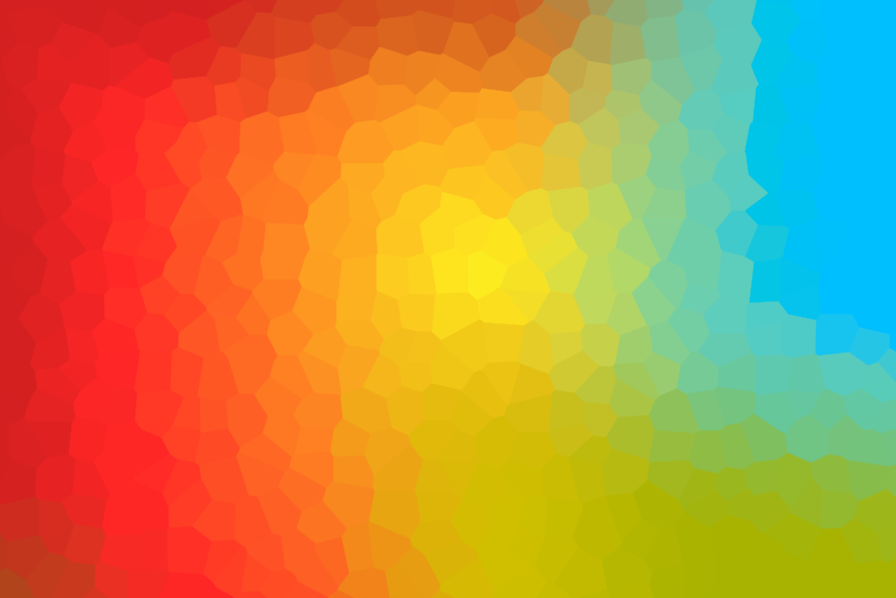
A Shadertoy shader for this background:

```glsl
// Crystal mosaic of flat cells over a rainbow glow: red, yellow, olive, teal and cyan.

vec2 hash2(vec2 p) {
    vec3 q = fract(p.xyx * vec3(0.1031, 0.1030, 0.0973));
    q += dot(q, q.yzx + 33.33);
    return fract((q.xx + q.yz) * q.zy);
}

// Smooth colour field; p spans 0..1 in height
vec3 glow(vec2 p) {
    // Warm radial ramp, stretched downward and to the right
    vec2 q = p - vec2(0.778, 0.562);
    q *= vec2(q.x > 0.0 ? 0.3 : 1.0, q.y > 0.0 ? 0.9 : 0.65);
    float d = length(q) * (1.0 - 0.5 * smoothstep(0.8, 1.1, p.x));
    vec3 col = mix(vec3(0.99, 0.94, 0.12), vec3(1.0, 0.15, 0.15), min(d / 0.58, 1.0));

    // Darker left and top borders, brownish lower corner
    float shade = max(1.0 - smoothstep(0.0, 0.21, p.x), smoothstep(0.78, 1.0, p.y));
    col *= 1.0 - 0.17 * shade;
    float corner = 1.0 - smoothstep(0.0, 0.22, length(p * vec2(0.7, 1.0)));
    col = mix(col, vec3(0.66, 0.3, 0.1), 0.8 * corner);

    // Teal toward the right
    col = mix(col, vec3(0.33, 0.8, 0.77), smoothstep(0.82, 1.28, p.x));

    // Olive floor, sloping down to the right
    float depth = 1.0 - p.y - 0.2 * (p.x - 0.97);
    vec3 olive = mix(vec3(0.82, 0.75, 0.0), vec3(0.66, 0.7, 0.0), smoothstep(0.8, 1.2, p.x));
    col = mix(col, olive, smoothstep(0.49, 0.86, depth) * smoothstep(0.5, 0.85, p.x));

    // Cyan patch with a crisp left side and a soft slanted base
    float base = p.y - 0.533 + 0.49 * (p.x - 1.255);
    float patchMask = smoothstep(1.245, 1.27, p.x) * smoothstep(-0.07, 0.03, base);
    vec3 cyan = mix(vec3(0.0, 0.77, 0.9), vec3(0.0, 0.75, 1.0), smoothstep(1.26, 1.4, p.x));
    return mix(col, cyan, patchMask);
}

// Jittered centre of a cell
vec2 site(vec2 cell) {
    return cell + 0.1 + 0.8 * hash2(cell);
}

// Flat colour of a cell, sampled slightly off its centre
vec3 cellColor(vec2 cell, float density) {
    return glow((site(cell) + 0.5 * (hash2(cell + 71.0) - 0.5)) / density);
}

void mainImage(out vec4 fragColor, in vec2 fragCoord) {
    float density = 17.5;
    vec2 p = fragCoord / iResolution.y * density;

    // Nearest cell
    vec2 home = floor(p);
    float best = 1e3;
    for (int j = -1; j <= 1; j++)
    for (int i = -1; i <= 1; i++) {
        vec2 cell = floor(p) + vec2(i, j);
        float dist = length(site(cell) - p);
        if (dist < best) { best = dist; home = cell; }
    }

    // Closest border and the neighbour behind it
    vec2 a = site(home), neighbour = home;
    float border = 1e3;
    for (int j = -2; j <= 2; j++)
    for (int i = -2; i <= 2; i++) {
        if (i == 0 && j == 0) continue;
        vec2 cell = home + vec2(i, j);
        vec2 b = site(cell);
        float dist = dot(0.5 * (a + b) - p, normalize(b - a));
        if (dist < border) { border = dist; neighbour = cell; }
    }

    // Blend across the border over about one pixel
    float pixel = density / iResolution.y;
    float own = 0.5 + 0.5 * smoothstep(0.0, 0.8 * pixel, border);
    vec3 col = mix(cellColor(neighbour, density), cellColor(home, density), own);
    fragColor = vec4(col, 1.0);
}
```
